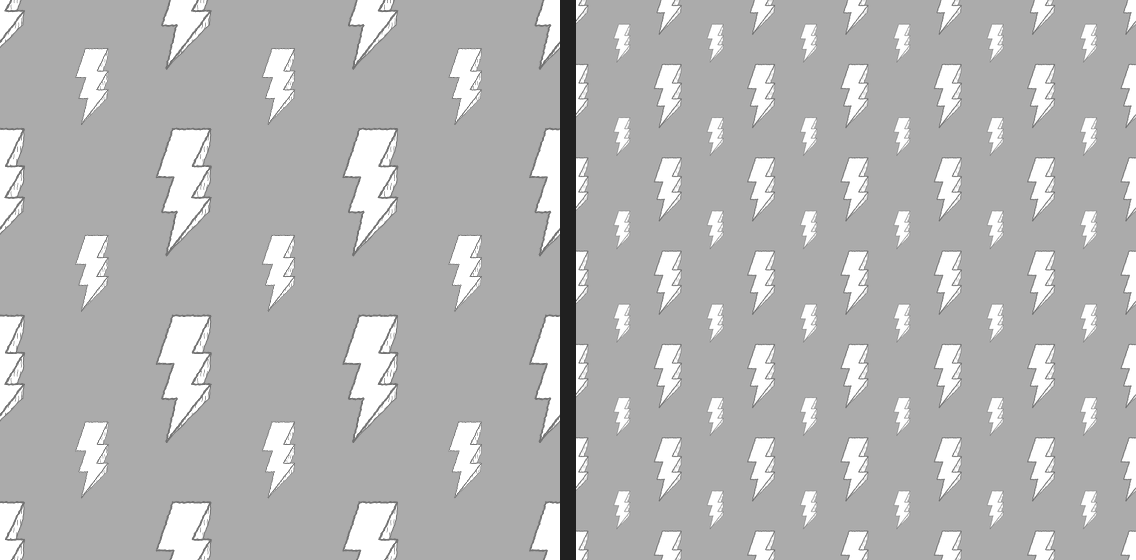
Left, the tile; right, the same tile 2 across and 2 down.
This pattern is drawn by a Shadertoy shader. Its source:

```glsl
const float REPEATS = 3.0;    // cells across and down
const float CELL = 256.0;     // drawing units per cell
const vec3 GROUND = vec3(0.67);
const vec3 INK = vec3(0.445);
const vec3 PAPER = vec3(1.0);

float hash(float n) {
    return fract(sin(n * 12.99 + 4.1) * 4375.85);
}

// Antialiased coverage of the region where dist < 0
float cover(float dist, float px) {
    return clamp(0.5 - dist / px, 0.0, 1.0);
}

// Adds one polygon edge to a squared distance and an inside sign
void addEdge(vec2 p, vec2 a, vec2 b, inout float dist2, inout float side) {
    vec2 e = b - a, w = p - a;
    vec2 r = w - e * clamp(dot(w, e) / dot(e, e), 0.0, 1.0);
    dist2 = min(dist2, dot(r, r));
    bvec3 c = bvec3(p.y >= a.y, p.y < b.y, e.x * w.y > e.y * w.x);
    if (all(c) || all(not(c))) side = -side;
}

float quadDist(vec2 p, vec2 a, vec2 b, vec2 c, vec2 d) {
    float dist2 = 1e6, side = 1.0;
    addEdge(p, a, b, dist2, side);
    addEdge(p, b, c, dist2, side);
    addEdge(p, c, d, dist2, side);
    addEdge(p, d, a, dist2, side);
    return side * sqrt(dist2);
}

// Front face of the bolt
float faceDist(vec2 p) {
    const int N = 11;
    vec2 v[N] = vec2[N](
        vec2(-15, 87), vec2(37, 87), vec2(12, 36), vec2(37, 36),
        vec2(11, -7), vec2(37, -7), vec2(-24, -86), vec2(-10, -27),
        vec2(-30, -27), vec2(-14, 21), vec2(-37, 21));
    float dist2 = 1e6, side = 1.0;
    for (int i = 0; i < N; i++) addEdge(p, v[i], v[(i + 1) % N], dist2, side);
    return side * sqrt(dist2);
}

// Three extruded sides right of the face
float sidesDist(vec2 p) {
    float upper = quadDist(p, vec2(37, 87), vec2(36, 65), vec2(26, 36), vec2(12, 36));
    float middle = quadDist(p, vec2(37, 36), vec2(36, 14), vec2(27, -7), vec2(11, -7));
    float lower = quadDist(p, vec2(37, -7), vec2(35, -26), vec2(5.5, -56), vec2(-24, -86));
    return min(upper, min(middle, lower));
}

// Hand-drawn wobble from layered sines
vec2 wobble(vec2 p) {
    return 0.3 * sin(p.yx * 0.31 + vec2(0.0, 1.7)) + 0.2 * sin(p.yx * 0.83 + vec2(2.1, 0.4));
}

// Broken, nearly vertical pen strokes
float hatch(vec2 p, float spacing, float px) {
    float x = (p.x - 0.08 * p.y) / spacing;
    float id = floor(x);
    float offset = (fract(x) - 0.35 - 0.3 * hash(id)) * spacing;
    float dash = abs(fract(p.y / 17.0 + hash(id + 31.0)) - 0.5) * 17.0;
    float reach = mix(3.0, 7.0, hash(id + 57.0));
    return cover(abs(offset) - 0.45, px) * cover(dash - reach, px);
}

vec3 drawBolt(vec3 color, vec2 p, float scale, float lineWidth, float px) {
    vec2 q = p / scale;
    float aa = px / scale;
    vec2 drawn = q + wobble(q);
    float face = faceDist(drawn);
    float sides = sidesDist(drawn);

    // White body
    color = mix(color, PAPER, cover(min(face, sides), aa));

    // Shading strokes on the sides
    float shade = hatch(drawn, 4.2, aa) * cover(sides, aa) * cover(-face, aa);
    color = mix(color, INK, 0.85 * shade);

    // Thin side contours under the heavier face contour
    float rough = 0.2 * sin(q.x * 0.9 + q.y * 0.6) + 0.15 * sin(q.y * 1.7 - q.x * 1.3);
    color = mix(color, INK, cover(abs(sides) - 0.28 * lineWidth, aa));
    return mix(color, INK, cover(abs(face) - 0.5 * lineWidth - rough, aa));
}

// Position relative to the nearest repeat of a centre
vec2 repeatAround(vec2 p, vec2 centre, float period) {
    return mod(p - centre + 0.5 * period, period) - 0.5 * period;
}

void mainImage(out vec4 fragColor, in vec2 fragCoord) {
    float units = REPEATS * CELL;
    vec2 p = fragCoord / iResolution.xy * units;
    float px = units / min(iResolution.x, iResolution.y);

    vec3 color = GROUND;
    color = drawBolt(color, repeatAround(p, vec2(252, 248), CELL), 1.0, 2.4, px);
    color = drawBolt(color, repeatAround(p, vec2(126, 137), CELL), 0.6, 1.8, px);
    fragColor = vec4(color, 1.0);
}
```
